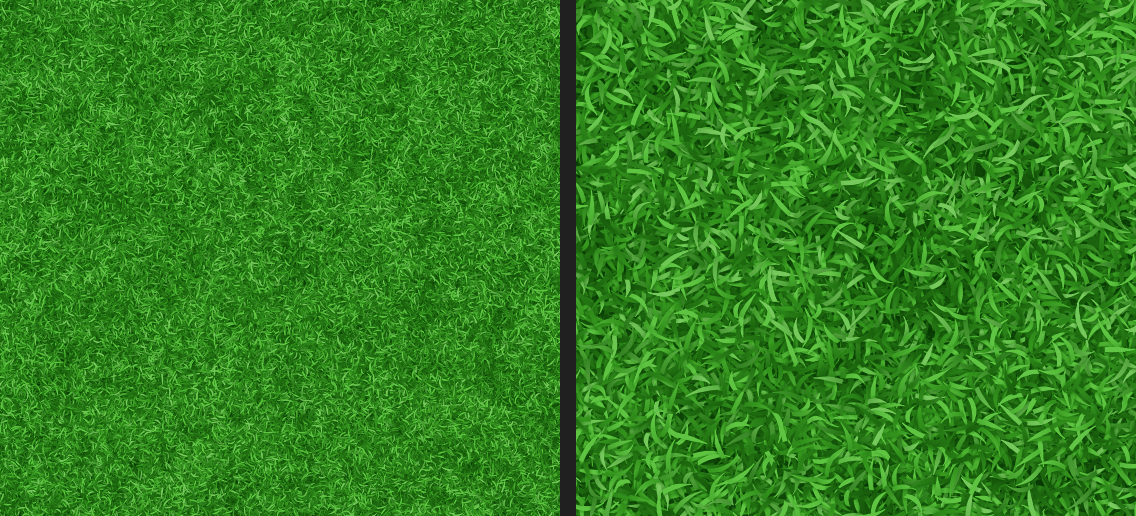
Left, the full canvas; right, a detail of the centre.
A WebGL 2 fragment shader for this texture:

```glsl
#version 300 es
precision highp float;

uniform vec2 u_resolution;
out vec4 fragColor;

const float CELLS = 74.0;           // blade cells per canvas height
const int LAYERS = 14;              // stacked sheets of blades
const float HALF_WIDTH = 0.115;     // blade size, in cells
const vec2 HALF_LENGTH = vec2(0.4, 0.85);
const float BEND = 0.26;
const float BASE_TONE = 0.77;
const float TONE_SPREAD = 0.78;
const float DEPTH_FADE = 0.34;      // darkening of the lowest sheet
const float TIP_LIGHT = 0.10;
const float SHADOW = 0.15;
const float SHADOW_REACH = 0.2;
const float CLUMP_SIZE = 2.4;       // in cells
const float CLUMP_CONTRAST = 0.2;

const vec3 SOIL = vec3(0.03, 0.22, 0.015);
const vec3 DEEP = vec3(0.08, 0.33, 0.04);
const vec3 SHADE = vec3(0.12, 0.42, 0.06);
const vec3 LEAF = vec3(0.16, 0.50, 0.09);
const vec3 FRESH = vec3(0.20, 0.58, 0.11);
const vec3 BRIGHT = vec3(0.37, 0.77, 0.26);
const vec3 PALE_TINT = vec3(0.10, 0.02, 0.11);

// Integer hash, three values in 0..1
vec3 hash3(ivec3 key) {
    uvec3 v = uvec3(key) * 1664525u + 1013904223u;
    v.x += v.y * v.z; v.y += v.z * v.x; v.z += v.x * v.y;
    v ^= v >> 16u;
    v.x += v.y * v.z; v.y += v.z * v.x; v.z += v.x * v.y;
    return vec3(v >> 8u) / 16777216.0;
}

float valueNoise(vec2 p, int seed) {
    ivec2 i = ivec2(floor(p));
    vec2 f = fract(p);
    f = f * f * (3.0 - 2.0 * f);
    float a = hash3(ivec3(i, seed)).x;
    float b = hash3(ivec3(i + ivec2(1, 0), seed)).x;
    float c = hash3(ivec3(i + ivec2(0, 1), seed)).x;
    float d = hash3(ivec3(i + ivec2(1, 1), seed)).x;
    return mix(mix(a, b, f.x), mix(c, d, f.x), f.y);
}

// Lays one blade over the ground; x is tone, y is paleness
vec2 layBlade(vec2 ground, vec2 offset, vec3 shape, vec3 look, float depth, float pixel) {
    float angle = 6.28318 * shape.z;
    vec2 dir = vec2(cos(angle), sin(angle));
    vec2 q = vec2(dot(offset, dir), dot(offset, vec2(-dir.y, dir.x)));
    float halfLength = mix(HALF_LENGTH.x, HALF_LENGTH.y, look.x);
    float along = q.x / halfLength;
    if (abs(along) > 1.3) return ground;

    float bend = BEND * (2.0 * look.y - 1.0);
    float across = abs(q.y - bend * (along * along - 0.3));
    float width = HALF_WIDTH * (1.0 - 0.75 * smoothstep(-0.2, 1.0, along));
    float ends = clamp(0.5 + (halfLength - abs(q.x)) / pixel, 0.0, 1.0);
    float cover = ends * clamp(0.5 + (width - across) / pixel, 0.0, 1.0);
    float halo = ends * (1.0 - smoothstep(width, width + SHADOW_REACH, across));

    float tone = BASE_TONE + TONE_SPREAD * (look.z - 0.5)
               - DEPTH_FADE * (1.0 - depth) + TIP_LIGHT * along;
    float pale = smoothstep(0.55, 0.95, fract(look.z * 7.0 + look.x));
    ground.x *= 1.0 - SHADOW * halo;
    return mix(ground, vec2(tone, pale), cover);
}

vec3 grassColor(vec2 surface) {
    float t = surface.x;
    vec3 color = mix(SOIL, DEEP, clamp(t / 0.2, 0.0, 1.0));
    color = mix(color, SHADE, clamp((t - 0.2) / 0.2, 0.0, 1.0));
    color = mix(color, LEAF, clamp((t - 0.4) / 0.15, 0.0, 1.0));
    color = mix(color, FRESH, clamp((t - 0.55) / 0.15, 0.0, 1.0));
    color = mix(color, BRIGHT, clamp((t - 0.7) / 0.3, 0.0, 1.0));
    return color + PALE_TINT * surface.y * smoothstep(0.4, 0.75, t);
}

void main() {
    vec2 p = gl_FragCoord.xy / u_resolution.y * CELLS;
    float pixel = CELLS / u_resolution.y;
    vec2 surface = vec2(0.12, 0.0);

    // Blades, from the lowest sheet to the highest
    for (int layer = 0; layer < LAYERS; layer++) {
        float depth = float(layer) / float(LAYERS - 1);
        vec2 local = p + hash3(ivec3(layer, 17, 91)).xy;
        ivec2 home = ivec2(floor(local));
        for (int y = -1; y <= 1; y++) {
            for (int x = -1; x <= 1; x++) {
                ivec2 cell = home + ivec2(x, y);
                vec3 shape = hash3(ivec3(cell, 2 * layer));
                vec3 look = hash3(ivec3(cell, 2 * layer + 1));
                vec2 offset = local - vec2(cell) - shape.xy;
                surface = layBlade(surface, offset, shape, look, depth, pixel);
            }
        }
    }

    // Soft clumps of light and shade
    float clump = valueNoise(p / CLUMP_SIZE, 101) - 0.5;
    surface.x += CLUMP_CONTRAST * clump;
    fragColor = vec4(grassColor(surface), 1.0);
}
```
